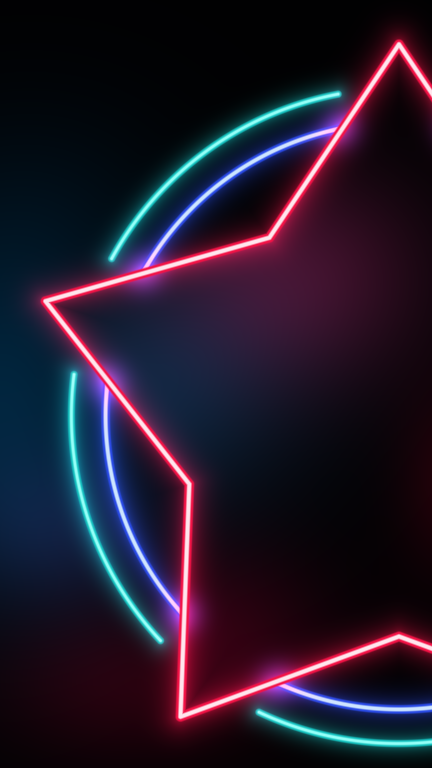
A Shadertoy shader for this background:

```glsl
// Neon star outline with broken teal and blue rings over dark coloured haze.

const float SECTOR = 1.2566371; // one fifth of a turn

// Soft elliptical patch of light
float haze(vec2 p, vec2 center, vec2 size) {
    vec2 d = (p - center) / size;
    return exp(-dot(d, d));
}

// Signed distance to the star edge in a folded half sector, negative inside
float starDistance(vec2 v) {
    vec2 tip = vec2(0.484, 0.0);
    vec2 edge = 0.287 * vec2(0.809, 0.588) - tip;
    vec2 w = v - tip;
    float d = length(w - edge * clamp(dot(w, edge) / dot(edge, edge), 0.0, 1.0));
    return edge.x * w.y - edge.y * w.x > 0.0 ? -d : d;
}

// Distance to a ring that starts at a given folded angle, with round ends
float arcDistance(vec2 v, float angle, float radius, float start) {
    vec2 end = radius * vec2(cos(start), sin(start));
    return angle > start ? abs(length(v) - radius) : length(v - end);
}

// Coverage of a stroke with smooth edges
float stroke(float d, float halfWidth) {
    float soft = 0.7 / iResolution.y + 0.0006;
    return 1.0 - smoothstep(halfWidth - soft, halfWidth + soft, d);
}

// Tight halo plus a wide, faint one
float halo(float d, float size) {
    return 0.6 * exp(-d / size) + 0.18 * exp(-d * d / (size * size * 14.0));
}

// Paints a tube: halo, coloured rim, bright core
vec3 neon(vec3 col, float d, float width, vec3 rim, vec3 core, float mask) {
    col += rim * halo(d, width * 1.3) * mask;
    col = mix(col, rim, stroke(d, width) * mask);
    return mix(col, core, stroke(d, width * 0.46) * mask);
}

void mainImage(out vec4 fragColor, in vec2 fragCoord) {
    vec2 p = fragCoord / iResolution.y;
    vec2 q = p - vec2(0.5195, 0.4583);

    // Fold the plane: angle 0 at a star tip, half a sector at a notch
    float turn = atan(q.x, q.y);
    float angle = abs(mod(turn + 0.5 * SECTOR, SECTOR) - 0.5 * SECTOR);
    vec2 v = length(q) * vec2(cos(angle), sin(angle));
    float star = starDistance(v);
    float inside = smoothstep(0.003, -0.003, star);

    // Haze outside the star
    vec3 outer = vec3(0.004, 0.003, 0.008);
    outer += vec3(0.0, 0.14, 0.23) * haze(p, vec2(0.0, 0.46), vec2(0.18, 0.23));
    outer += vec3(0.06, 0.05, 0.13) * haze(p, vec2(0.09, 0.31), vec2(0.14, 0.10));
    outer += vec3(0.0, 0.03, 0.05) * haze(p, vec2(0.06, 0.72), vec2(0.20, 0.16));
    outer += vec3(0.15, 0.0, 0.04) * haze(p, vec2(0.17, 0.11), vec2(0.17, 0.10));

    // Haze inside the star
    vec3 inner = vec3(0.006, 0.004, 0.010);
    inner += vec3(0.03, 0.14, 0.23) * haze(p, vec2(0.19, 0.49), vec2(0.19, 0.16));
    inner += vec3(0.26, 0.06, 0.16) * haze(p, vec2(0.38, 0.64), vec2(0.17, 0.14));
    inner += vec3(0.20, 0.0, 0.06) * haze(p, vec2(0.27, 0.15), vec2(0.15, 0.13));
    inner += vec3(0.13, 0.0, 0.025) * haze(p, vec2(0.59, 0.37), vec2(0.07, 0.12));
    vec3 col = mix(outer, inner, inside);

    // Violet light where the blue ring passes behind the star
    vec2 crossing = 0.382 * vec2(cos(0.20), sin(0.20));
    col += vec3(0.20, 0.12, 0.42) * haze(v, crossing, vec2(0.026));

    // Teal ring
    float teal = arcDistance(v, angle, 0.4265, 0.187);
    col = neon(col, teal, 0.0044, vec3(0.08, 0.76, 0.74), vec3(0.58, 1.0, 0.96), 1.0);

    // Blue ring, hidden inside the star and pinker close to it
    float blue = abs(length(q) - 0.382);
    vec3 blueCore = mix(vec3(0.80, 0.90, 1.0), vec3(0.95, 0.66, 0.82), exp(-abs(star) / 0.015));
    col = neon(col, blue, 0.0056, vec3(0.16, 0.29, 0.90), blueCore, 1.0 - inside);

    // Red star outline
    col = neon(col, abs(star), 0.0062, vec3(0.95, 0.07, 0.27), vec3(1.0, 0.90, 0.93), 1.0);

    fragColor = vec4(min(col, 1.0), 1.0);
}
```
